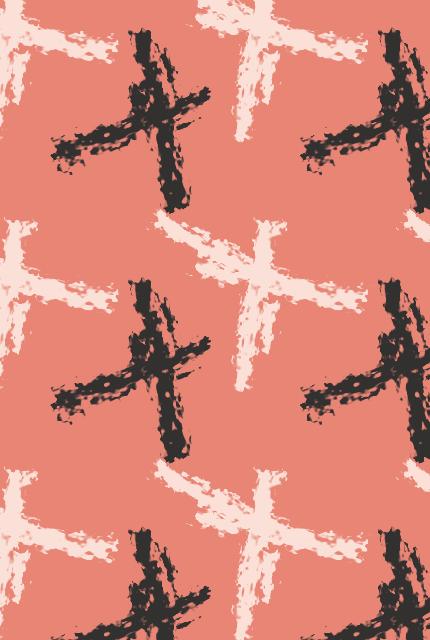
Write a Shadertoy shader that draws this pattern.

```glsl
const float TILE = 0.390;                     // repeat size in canvas heights
const vec2 DARK_CENTRE = vec2(0.634, -0.484); // in tiles from the top left
const vec2 PALE_CENTRE = vec2(1.035, -1.152);
const vec3 CORAL = vec3(0.91, 0.52, 0.46);
const vec3 CREAM = vec3(0.98, 0.88, 0.84);
const vec3 CHARCOAL = vec3(0.20, 0.19, 0.19);
const vec2 GRAIN = vec2(38.0, 58.0);          // grain along and across a stroke
const float ROUGHNESS = 0.06;                 // raggedness of stroke edges
const float PIT_DEPTH = 0.04;
const float CORE_COVER = 0.86;                // paint cover at the stroke centre
const float RIM_COVER = 0.55;                 // paint cover at the stroke rim

float hash(vec2 p) {
    vec3 q = fract(vec3(p.xyx) * 0.1031);
    q += dot(q, q.yzx + 33.33);
    return fract((q.x + q.y) * q.z);
}

float noise(vec2 p) {
    vec2 cell = floor(p), f = fract(p);
    f = f * f * (3.0 - 2.0 * f);
    return mix(mix(hash(cell), hash(cell + vec2(1, 0)), f.x),
               mix(hash(cell + vec2(0, 1)), hash(cell + vec2(1, 1)), f.x), f.y);
}

float grain(vec2 p) {
    return 0.65 * noise(p) + 0.35 * noise(p * 2.1 + 17.0);
}

// Dry brush stroke from a to b, positive where painted; dryness grows along it
float stroke(vec2 p, vec2 a, vec2 b, float bend, vec2 halfWidths, float dryness) {
    float len = length(b - a);
    vec2 dir = (b - a) / len;
    float along = dot(p - a, dir);
    float t = clamp(along / len, 0.0, 1.0);
    float across = dot(p - a, vec2(-dir.y, dir.x)) - bend * 4.0 * t * (1.0 - t);
    float halfWidth = mix(halfWidths.x, halfWidths.y, t);
    vec2 g = vec2(along, across) * GRAIN + a * 97.0;

    // Ragged outline
    float body = min(halfWidth - abs(across), min(along, len - along));
    body += ROUGHNESS * (grain(g) - 0.5);

    // Pits where the bristles skipped
    float rim = min(abs(across) / halfWidth, 1.0);
    float cover = mix(CORE_COVER, RIM_COVER, rim * rim) - dryness * mix(0.4, 1.0, t);
    return min(body, PIT_DEPTH * (cover - grain(g * 0.8 + 31.0)));
}

float darkCross(vec2 p) {
    float d = stroke(p, vec2(-0.067, 0.357), vec2(0.083, -0.357), 0.0, vec2(0.036, 0.062), 0.18);
    d = max(d, stroke(p, vec2(0.200, 0.110), vec2(-0.407, -0.143), 0.01, vec2(0.028, 0.070), 0.20));
    // Loose streaks
    d = max(d, stroke(p, vec2(0.017, 0.290), vec2(0.075, 0.080), 0.0, vec2(0.010, 0.020), 0.10));
    d = max(d, stroke(p, vec2(-0.090, 0.150), vec2(-0.060, 0.030), 0.0, vec2(0.026, 0.034), 0.12));
    return max(d, stroke(p, vec2(0.080, -0.030), vec2(0.185, 0.020), 0.0, vec2(0.010, 0.006), 0.10));
}

float paleCross(vec2 p) {
    float d = stroke(p, vec2(-0.407, 0.283), vec2(0.417, -0.057), -0.060, vec2(0.034, 0.056), 0.14);
    d = max(d, stroke(p, vec2(0.050, 0.267), vec2(-0.067, -0.407), -0.012, vec2(0.055, 0.034), 0.10));
    // Loose streaks
    d = max(d, stroke(p, vec2(-0.257, 0.090), vec2(-0.080, 0.030), 0.0, vec2(0.026, 0.034), 0.10));
    d = max(d, stroke(p, vec2(0.047, -0.060), vec2(0.037, -0.250), 0.0, vec2(0.034, 0.024), 0.12));
    return max(d, stroke(p, vec2(-0.260, 0.240), vec2(-0.060, 0.115), 0.0, vec2(0.012, 0.022), 0.12));
}

// Offset to the nearest repeat of a centre
vec2 nearestRepeat(vec2 p, vec2 centre) {
    vec2 q = p - centre;
    return q - round(q);
}

void mainImage(out vec4 fragColor, in vec2 fragCoord) {
    vec2 p = (fragCoord - vec2(0.0, iResolution.y)) / (iResolution.y * TILE);
    float soft = 1.0 / (iResolution.y * TILE);

    float pale = smoothstep(-soft, soft, paleCross(nearestRepeat(p, PALE_CENTRE)));
    float dark = smoothstep(-soft, soft, darkCross(nearestRepeat(p, DARK_CENTRE)));

    vec3 colour = mix(CORAL, CREAM, pale);
    colour = mix(colour, CHARCOAL, dark);
    fragColor = vec4(colour, 1.0);
}
```
